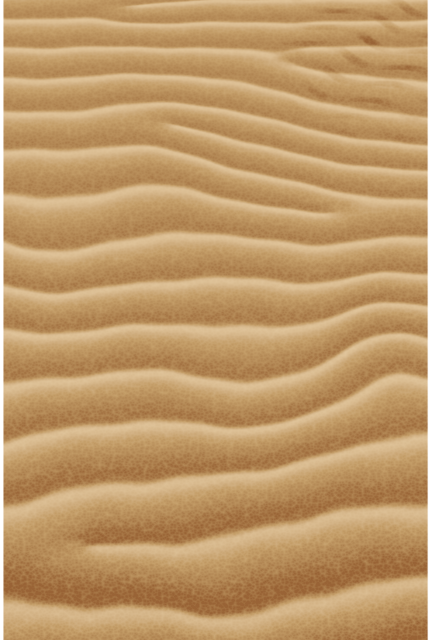
Reproduce this texture procedurally as a WebGL 2 fragment shader.

```glsl
#version 300 es
precision highp float;

uniform vec2 u_resolution;
out vec4 fragColor;

const float TAU = 6.2831853;

// Sand tones, dark to light
const vec3 SHADOW = vec3(0.60, 0.39, 0.21);
const vec3 BROWN  = vec3(0.70, 0.53, 0.33);
const vec3 TAN    = vec3(0.77, 0.62, 0.41);
const vec3 PALE   = vec3(0.82, 0.69, 0.51);
const vec3 CREST  = vec3(0.89, 0.785, 0.625);
const vec3 MARGIN = vec3(1.0);

const vec2 SAND_EDGES = vec2(0.008, 0.990);
const float RIPPLE_DENSITY = 11.1;    // ripples per unit of log depth
const float PERSPECTIVE = 2.57;       // growth of spacing toward the viewer
const float RIPPLE_OFFSET = 0.4;
const float SWELL_HEIGHT = 0.11;
const float FORK_STRETCH = 3.2;
const vec2 GRAIN_SCALE = vec2(125.0, 220.0);
const float GRAIN_STRENGTH = 0.36;

// Broad bends of the ripples: x, depth, displacement, width
const vec4 SWELLS[7] = vec4[7](
    vec4(0.90, 0.55, -0.058, 0.14), vec4(0.60, 0.61, 0.036, 0.20),
    vec4(0.12, 0.39, 0.030, 0.16),  vec4(0.38, 0.27, -0.026, 0.17),
    vec4(1.00, 0.20, 0.052, 0.35),  vec4(0.55, 0.96, 0.045, 0.20),
    vec4(0.76, 0.37, 0.018, 0.10));

// Places where a ripple starts (+1) or ends (-1): x, depth, sign
const vec3 FORKS[5] = vec3[5](
    vec3(0.17, 0.855, 1.0), vec3(0.36, 0.190, 1.0), vec3(0.79, 0.325, -1.0),
    vec3(0.27, 0.015, 1.0), vec3(0.68, 0.090, 1.0));

vec2 hash2(vec2 p) {
    vec3 q = fract(p.xyx * vec3(0.1031, 0.1030, 0.0973));
    q += dot(q, q.yzx + 33.33);
    return fract((q.xx + q.yz) * q.zy);
}

// Distance to the nearest cell point
float cellular(vec2 p) {
    vec2 cell = floor(p), local = fract(p);
    float nearest = 2.0;
    for (int j = -1; j <= 1; j++) {
        for (int i = -1; i <= 1; i++) {
            vec2 offset = vec2(i, j);
            vec2 delta = offset + hash2(cell + offset) - local;
            nearest = min(nearest, dot(delta, delta));
        }
    }
    return sqrt(nearest);
}

float displacement(vec2 p) {
    float d = -0.10 * p.x * smoothstep(0.4, 0.75, p.y);
    for (int i = 0; i < 7; i++) {
        vec2 r = (p - SWELLS[i].xy) / vec2(SWELLS[i].w, SWELL_HEIGHT);
        d += SWELLS[i].z * exp(-dot(r, r));
    }
    float wobble = sin(9.0 * p.x + 13.0 * p.y) + 0.5 * sin(21.0 * p.x - 17.0 * p.y + 1.0)
                 + 0.22 * sin(47.0 * p.x + 31.0 * p.y);
    return d + 0.005 * (0.4 + p.y) * wobble;
}

// Returns ripple phase and a fade that softens the fork centres
vec2 ripplePhase(vec2 p) {
    float depth = max(p.y - displacement(p), -0.2);
    float phase = RIPPLE_DENSITY * log(1.0 + PERSPECTIVE * depth) + RIPPLE_OFFSET;
    float fade = 1.0;
    for (int i = 0; i < 5; i++) {
        vec2 r = (p - FORKS[i].xy) * vec2(1.0, FORK_STRETCH);
        phase += FORKS[i].z * atan(r.y, r.x + 1e-5) / TAU;
        fade *= smoothstep(0.0, 0.06, length(r));
    }
    return vec2(phase, fade);
}

// Bright crest, gentle lit slope, then shade before the next crest
float rippleTone(float phase, float depth) {
    float f = fract(phase);
    float g = f - step(0.5, f);
    float shade = smoothstep(0.0, 0.8, f) * (1.0 - smoothstep(0.87, 1.0, f));
    float slope = mix(0.64, mix(0.30, 0.13, depth), shade);
    float width = g < 0.0 ? 0.085 : 0.16;
    return mix(slope, 0.96, 0.88 * exp(-g * g / (width * width)));
}

vec3 sandColour(float tone) {
    float s = clamp(tone, 0.0, 1.0) * 4.0;
    vec3 c = mix(SHADOW, BROWN, clamp(s, 0.0, 1.0));
    c = mix(c, TAN, clamp(s - 1.0, 0.0, 1.0));
    c = mix(c, PALE, clamp(s - 2.0, 0.0, 1.0));
    return mix(c, CREST, clamp(s - 3.0, 0.0, 1.0));
}

void main() {
    vec2 uv = gl_FragCoord.xy / u_resolution;
    vec2 p = vec2(uv.x, 1.0 - uv.y);

    // Ripples
    vec2 ripple = ripplePhase(p);
    float tone = mix(0.45, rippleTone(ripple.x, p.y), ripple.y);
    tone -= 0.09 * smoothstep(0.6, 1.0, p.y);

    // Small broken ripples in the far right corner
    float corner = smoothstep(0.55, 0.85, p.x) * (1.0 - smoothstep(0.08, 0.28, p.y));
    float chop = sin(190.0 * p.y - 34.0 * p.x + 1.5 * sin(23.0 * p.x + 40.0 * p.y));
    tone -= 0.26 * corner * smoothstep(0.1, 1.0, chop) * (0.6 + 0.4 * sin(41.0 * p.x + 65.0 * p.y));

    // Grain, strongest in the shade and near the viewer
    float grain = 0.6 * cellular(p * GRAIN_SCALE) + 0.4 * cellular(p * GRAIN_SCALE * 0.45 + 17.0) - 0.5;
    tone += GRAIN_STRENGTH * grain * mix(0.55, 1.0, p.y) * (1.0 - 0.65 * smoothstep(0.5, 0.9, tone));

    // Side margins
    float soft = 1.0 / u_resolution.x;
    float inside = smoothstep(-soft, soft, p.x - SAND_EDGES.x) * smoothstep(-soft, soft, SAND_EDGES.y - p.x);
    fragColor = vec4(mix(MARGIN, sandColour(tone), inside), 1.0);
}
```
